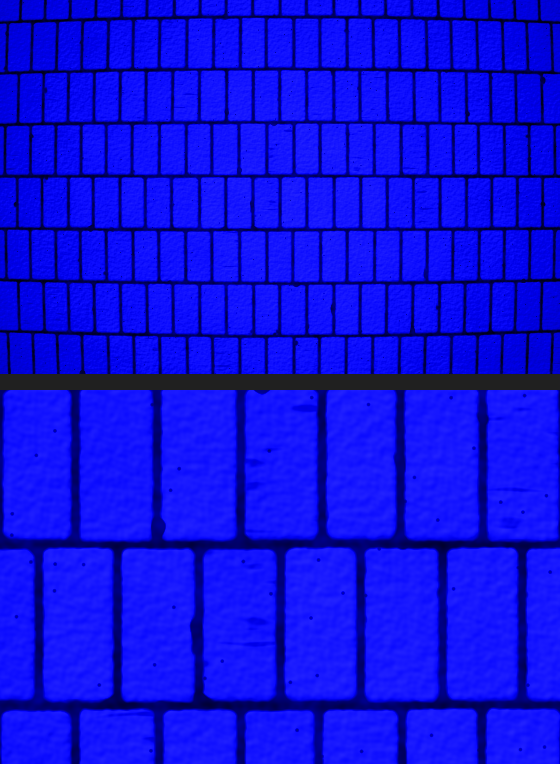
Top: the whole. Bottom: its middle third, enlarged.
This texture is drawn by a Shadertoy shader. Its source:

```glsl
// Painted blue wall of upright bricks in running bond, seen through a lens with
// slight barrel distortion. Each brick is a rounded box with jittered edges;
// gradient noise roughens the paint, and a vignette darkens the borders.

vec2 hash2(vec2 p) {
    vec3 q = fract(p.xyx * vec3(0.1031, 0.1030, 0.0973));
    q += dot(q, q.yzx + 33.33);
    return fract((q.xx + q.yz) * q.zy);
}

// Gradient noise, roughly -0.7 to 0.7
float corner(vec2 cell, vec2 offset) {
    float angle = 6.2832 * hash2(cell + 200.0).x;
    return dot(vec2(cos(angle), sin(angle)), offset);
}

float noise(vec2 p) {
    vec2 i = floor(p), f = p - i;
    vec2 u = f * f * f * (f * (f * 6.0 - 15.0) + 10.0);
    vec2 e = vec2(1.0, 0.0);
    return mix(mix(corner(i, f), corner(i + e.xy, f - e.xy), u.x),
               mix(corner(i + e.yx, f - e.yx), corner(i + e.xx, f - e.xx), u.x), u.y);
}

float paintHeight(vec2 p) {
    return noise(p * vec2(85.0, 105.0)) + 0.5 * noise(p * vec2(180.0, 210.0) + 7.0);
}

float roundedBox(vec2 p, vec2 halfSize, float radius) {
    vec2 d = abs(p) - halfSize + radius;
    return length(max(d, 0.0)) + min(max(d.x, d.y), 0.0) - radius;
}

// Sideways shift of the joint at the left of a brick
float jointShift(vec2 id) {
    return (hash2(id + 51.0).x - 0.5) * 0.004;
}

// Blue ramp that lifts towards a paler blue once it saturates
vec3 blueRamp(float light) {
    float pale = 0.55 * max(light - 0.92, 0.0);
    return vec3(pale, pale, clamp(light, 0.0, 1.0));
}

void mainImage(out vec4 fragColor, in vec2 fragCoord) {
    vec2 p = (fragCoord - 0.5 * iResolution.xy) / iResolution.y;
    float pixel = 1.0 / iResolution.y;
    float r2 = dot(p, p);

    // Lens distortion, then the brick grid with alternate rows shifted by half
    vec2 wall = p * (1.0 + 0.065 * r2);
    vec2 pitch = vec2(0.0724, 0.144);
    vec2 grid = (wall - vec2(0.0, 0.029)) / pitch;
    float row = floor(grid.y);
    grid.x += 0.5 * mod(row + 1.0, 2.0);
    vec2 id = vec2(floor(grid.x), row);
    vec2 local = (grid - id) * pitch;
    vec2 rnd = hash2(id + 90.0);

    // Brick outline: uneven joints, wavering edges and a few chips
    float left = jointShift(id) + 0.0036;
    float right = pitch.x + jointShift(id + vec2(1.0, 0.0)) - 0.0036;
    float bottom = 0.0037 + 0.0022 * (rnd.x - 0.5);
    float top = pitch.y - 0.0037 + 0.002 * (rnd.y - 0.5);
    vec2 center = 0.5 * vec2(left + right, bottom + top);
    vec2 halfSize = 0.5 * vec2(right - left, top - bottom);
    float d = roundedBox(local - center, halfSize, 0.005 + 0.004 * rnd.x);
    d += 0.0011 * noise(wall * 65.0) + 0.0008 * noise(wall * 150.0);
    d += 0.007 * smoothstep(0.38, 0.65, noise(wall * 32.0 + 11.0));
    float face = 1.0 - smoothstep(-0.0012 - 0.5 * pixel, 0.0010 + 0.5 * pixel, d);

    // Rough paint, lit from the upper left
    float relief = paintHeight(wall) - paintHeight(wall + vec2(-0.0022, 0.0032));
    float vignette = 1.08 - 0.33 * r2;
    float light = vignette + 0.03 * (rnd.y - 0.5) + 0.035 * noise(wall * 14.0);
    light += 0.10 * relief;

    // Worn bricks carry short horizontal scrapes
    float scrape = smoothstep(0.3, 0.55, noise(wall * vec2(22.0, 110.0) + 4.0));
    light -= 0.16 * scrape * step(0.86, hash2(id + 17.0).y);

    // Sparse pits
    vec2 pitCell = floor(wall * 48.0);
    vec2 pitRnd = hash2(pitCell + 300.0);
    vec2 pitOffset = fract(wall * 48.0) - 0.2 - 0.6 * pitRnd;
    float pit = 1.0 - smoothstep(0.03, 0.11, length(pitOffset));
    light -= 0.4 * pit * step(0.86, hash2(pitCell + 700.0).x);

    // Rounded rim: bright above, shaded below and at the right
    float rim = smoothstep(-0.006, 0.0, d);
    vec2 side = (local - center) / halfSize;
    light += rim * (0.06 * smoothstep(0.85, 1.0, side.y)
                  - 0.14 * smoothstep(0.85, 1.0, -side.y)
                  - 0.08 * smoothstep(0.75, 1.0, side.x) - 0.03);

    // Recessed mortar, deeper in shadow away from the centre and under bricks
    float mortar = 0.47 - 0.42 * r2 + 0.22 * noise(wall * 24.0 + 3.0);
    mortar += 0.13 * noise(wall * 120.0);
    mortar -= 0.10 * smoothstep(-0.002, 0.004, local.y - pitch.y + 0.004);
    mortar -= 0.10 * smoothstep(0.006, 0.0, local.y);
    mortar = max(mortar, 0.08);

    fragColor = vec4(blueRamp(mix(mortar, light, face)), 1.0);
}
```
